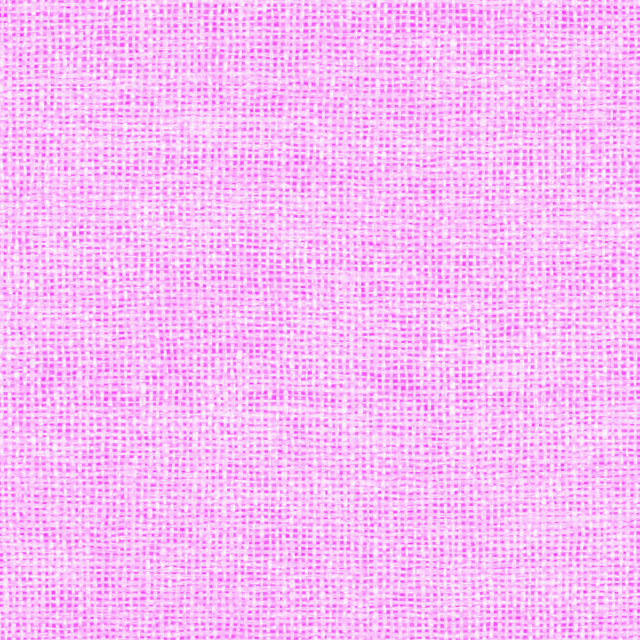
Reproduce this texture procedurally as a three.js fragment shader.

```glsl
// Loose plain-weave linen in pink: 84 warp threads across, 98 weft threads down.
// Slightly kinked thread coordinates make a fine mesh with magenta gaps;
// value noise varies thread width, fibres and shade, and a loop adds slubs.

varying vec2 vUv;

float hash(vec2 p) {
  vec3 q = fract(vec3(p.xyx) * 0.1031);
  q += dot(q, q.yzx + 33.33);
  return fract((q.x + q.y) * q.z);
}

float noise(vec2 p) {
  vec2 i = floor(p);
  vec2 f = fract(p);
  f = f * f * (3.0 - 2.0 * f);
  return mix(mix(hash(i), hash(i + vec2(1.0, 0.0)), f.x),
             mix(hash(i + vec2(0.0, 1.0)), hash(i + 1.0), f.x), f.y);
}

// Signed noise, from -0.5 to 0.5
float vary(vec2 p) {
  return noise(p) - 0.5;
}

// Soft-edged thread: distance from its axis against its half width
float strand(float dist, float halfWidth) {
  return 1.0 - smoothstep(halfWidth - 0.15, halfWidth + 0.15, dist);
}

// Scattered thick, pale lengths of yarn, mostly along the weft
float slubs(vec2 uv) {
  float cover = 0.0;
  for (int i = 0; i < 18; i++) {
    float k = float(i);
    vec2 centre = vec2(hash(vec2(k, 3.0)), hash(vec2(k, 17.0)));
    vec2 q = uv - centre;
    if (hash(vec2(k, 29.0)) > 0.68) q = q.yx;
    float reach = mix(0.02, 0.13, pow(hash(vec2(k, 41.0)), 2.0));
    q.y += 0.005 * vary(vec2(q.x * 18.0, k * 9.0));
    float taper = 1.0 - smoothstep(0.5, 1.0, abs(q.x) / reach);
    float body = 1.0 - smoothstep(0.002, 0.0055, abs(q.y));
    cover = max(cover, taper * body * mix(0.4, 0.85, hash(vec2(k, 53.0))));
  }
  return cover;
}

void main() {
  // Thread coordinates, bent by slight drift and small kinks
  vec2 p = vUv * vec2(84.0, 98.0);
  p.x += 0.7 * vary(vUv * vec2(4.0, 3.0)) + 0.35 * vary(vUv * vec2(60.0, 30.0) + 31.0);
  p.y += 1.0 * vary(vUv * vec2(3.0, 4.0) + 57.0) + 0.4 * vary(vUv * vec2(30.0, 70.0) + 83.0);
  vec2 cell = floor(p);
  vec2 f = fract(p) - 0.5;

  // Widths change from thread to thread and along each one
  float warpWidth = 0.27 + 0.1 * (hash(vec2(cell.x, 7.0)) - 0.5)
                  + 0.2 * vary(vec2(cell.x * 7.0, vUv.y * 36.0));
  float weftWidth = 0.32 + 0.12 * (hash(vec2(cell.y, 19.0)) - 0.5)
                  + 0.24 * vary(vec2(vUv.x * 30.0, cell.y * 5.0))
                  + 0.06 * vary(vUv * vec2(3.0, 16.0) + 11.0);
  float warp = strand(abs(f.x), warpWidth);
  float weft = strand(abs(f.y), weftWidth);

  // Alternate crossings lift the warp, the others lift the weft
  float side = 1.0 - 2.0 * mod(cell.x + cell.y, 2.0);
  float warpLift = side * cos(3.14159 * f.y);
  float weftLift = -side * cos(3.14159 * f.x);
  float warpTone = 0.85 + 0.06 * warpLift - 0.6 * f.x * f.x
                 + 0.26 * vary(p * vec2(4.0, 1.6));
  float weftTone = 0.79 + 0.04 * weftLift - 0.6 * f.y * f.y
                 + 0.3 * vary(p * vec2(1.8, 4.0) + 43.0);

  // Lay the threads over the shaded gaps
  float gap = 0.38 + 0.3 * vary(p * 1.3 + 71.0);
  float tone = mix(gap, weftTone, weft);
  float warpOnTop = 0.2 + 0.7 * smoothstep(-0.5, 0.5, warpLift - weftLift);
  tone = mix(tone, warpTone, warp * (1.0 - weft * (1.0 - warpOnTop)));

  // Stray fuzz, slubs, and faint fading in patches and bands
  float fuzz = smoothstep(0.62, 0.9, noise(p * vec2(0.9, 1.5) + 19.0));
  tone = mix(tone, 0.8, 0.4 * fuzz);
  tone = mix(tone, 0.85 + 0.14 * vary(p * 3.0), slubs(vUv));
  tone += 0.03 * vary(vUv * 6.0 + 5.0) + 0.05 * vary(vUv * vec2(2.5, 26.0) + 37.0);
  tone += 0.12 * vary(vUv * 400.0 + 61.0);
  tone = clamp(tone, 0.22, 0.95);

  // Magenta depths rise to pale pink
  gl_FragColor = vec4(mix(0.96, 0.99, tone), tone, mix(0.96, 0.99, tone), 1.0);
}
```
